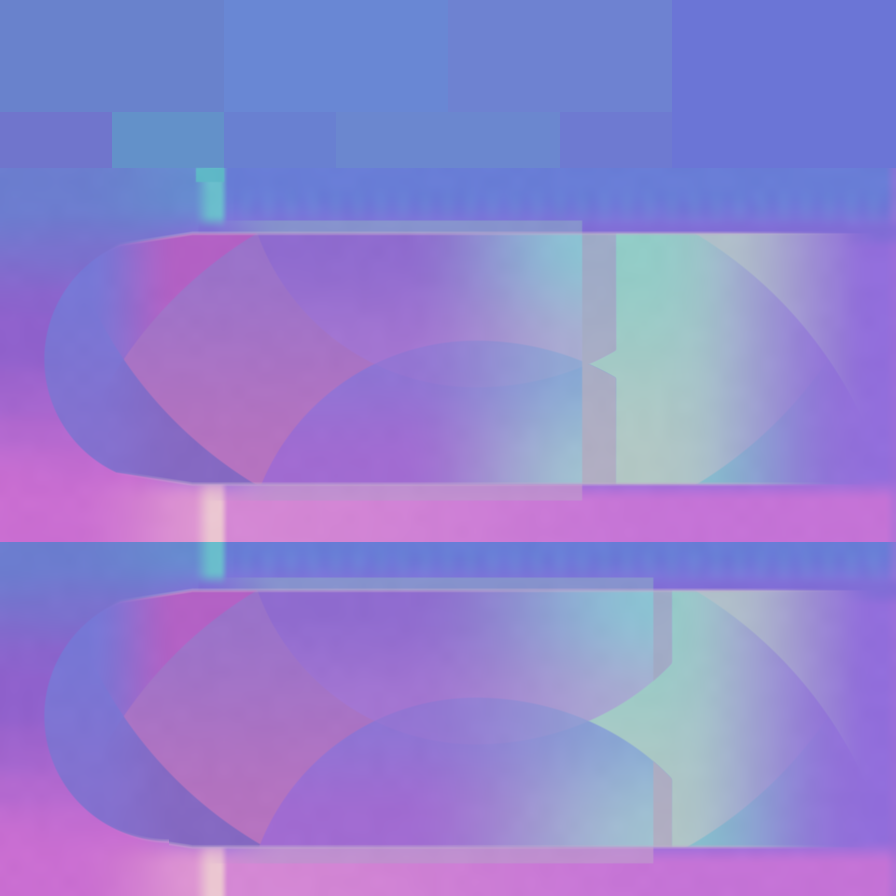
Reproduce this texture map procedurally as a WebGL 1 fragment shader.

```glsl
precision highp float;
uniform vec2 u_resolution;

#define GRID 768.0
#define SEAM 465.0
#define PANEL_STEP 306.0
#define CAP_TOP 200.0
#define CENTER_X 408.0
#define BIG_RADIUS 365.0
#define DISC_RADIUS 199.0
#define RIPPLE_PERIOD 19.2
#define GRAIN 0.012

// Antialiased coverage, 1 where d > 0
float cover(float d) {
  float w = max(GRID / u_resolution.y, 1.0);
  return smoothstep(-w, w, d);
}

float span(float x, float a, float b) {
  return cover(x - a) * cover(b - x);
}

float disc(vec2 p, float cy, float radius) {
  return cover(radius - length(p - vec2(CENTER_X, cy)));
}

float hash(vec2 p) {
  vec3 h = fract(p.xyx * 0.1031);
  h += dot(h, h.yzx + 33.33);
  return fract((h.x + h.y) * h.z);
}

float noise(vec2 p) {
  vec2 i = floor(p), f = fract(p);
  f *= f * (3.0 - 2.0 * f);
  vec2 e = vec2(1.0, 0.0);
  return mix(mix(hash(i), hash(i + e), f.x),
             mix(hash(i + e.yx), hash(i + e.xx), f.x), f.y);
}

// Flat tiles along the top
vec3 tiles(vec2 p) {
  vec3 c = mix(vec3(0.41, 0.51, 0.80), vec3(0.41, 0.53, 0.83), step(192.0, p.x));
  c = mix(c, vec3(0.43, 0.51, 0.82), step(384.0, p.x));
  vec3 low = mix(vec3(0.44, 0.46, 0.80), vec3(0.39, 0.57, 0.79), step(96.0, p.x));
  low = mix(low, vec3(0.41, 0.50, 0.82), step(192.0, p.x));
  low = mix(low, vec3(0.42, 0.53, 0.81), step(288.0, p.x));
  low = mix(low, vec3(0.43, 0.48, 0.82), step(480.0, p.x));
  c = mix(c, low, step(96.0, p.y));
  return mix(c, vec3(0.42, 0.46, 0.84), step(576.0, p.x));
}

// Blue to pink backdrop with bands and a bright vertical streak
vec3 backdrop(vec2 p, float bottom) {
  float y = p.y + 14.0 * (noise(p / vec2(60.0, 14.0)) - 0.5);
  vec3 c = mix(vec3(0.42, 0.49, 0.81), vec3(0.56, 0.38, 0.80), smoothstep(165.0, 285.0, y));
  c = mix(c, vec3(0.79, 0.43, 0.82), smoothstep(285.0, 430.0, y));
  vec3 right = mix(vec3(0.41, 0.49, 0.84), vec3(0.57, 0.43, 0.86), smoothstep(165.0, 215.0, p.y));
  vec3 pink = mix(vec3(0.83, 0.53, 0.83), vec3(0.77, 0.45, 0.84), smoothstep(200.0, 620.0, p.x));
  right = mix(right, pink, smoothstep(bottom - 8.0, bottom + 16.0, p.y));
  right = mix(right, vec3(0.62, 0.43, 0.84), 0.5 * smoothstep(758.0, 768.0, p.x));
  c = mix(c, right, smoothstep(110.0, 200.0, p.x));

  float above = 1.0 - smoothstep(170.0, 205.0, p.y);
  float ripple = cos(6.28318 * p.x / RIPPLE_PERIOD);
  c.g += 0.015 * ripple * smoothstep(155.0, 180.0, p.y) * above * cover(p.x - 200.0);
  c = mix(c, vec3(0.49, 0.42, 0.83), 0.7 * smoothstep(186.0, 198.0, p.y)
      * (1.0 - smoothstep(200.0, 215.0, p.y)) * cover(p.x - 170.0));

  float below = smoothstep(bottom - 15.0, bottom + 18.0, p.y);
  float side = 1.0 - smoothstep(188.0, 196.0, p.x);
  float halo = smoothstep(55.0, 185.0, p.x) * side;
  float core = smoothstep(165.0, 182.0, p.x) * side;
  c = mix(c, vec3(0.39, 0.60, 0.80), 0.55 * halo * above);
  c = mix(c, vec3(0.88, 0.61, 0.82), 0.8 * halo * below);
  c = mix(c, vec3(0.42, 0.78, 0.80), 0.85 * core * (1.0 - smoothstep(183.0, 197.0, p.y)));
  return mix(c, vec3(0.93, 0.81, 0.82), 0.85 * core * below);
}

// Overlapping arcs inside the capsule
vec3 lenses(vec2 p, float strip, float cut) {
  float v = smoothstep(200.0, 410.0, p.y);
  float a = disc(p, 513.0, BIG_RADIUS);
  float b = disc(p, 103.0, BIG_RADIUS);
  vec3 rim = mix(vec3(0.46, 0.47, 0.84), vec3(0.52, 0.44, 0.81), v);
  vec3 rose = mix(rim, vec3(0.70, 0.38, 0.77), smoothstep(75.0, 155.0, p.x));
  vec3 violet = mix(rim, vec3(0.52, 0.41, 0.76), smoothstep(80.0, 160.0, p.x));
  vec3 mauve = mix(vec3(0.60, 0.45, 0.79), vec3(0.71, 0.45, 0.75), v);
  vec3 left = mix(mix(rim, rose, b), mix(violet, mauve, b), a);

  vec3 mint = mix(vec3(0.57, 0.80, 0.78), vec3(0.70, 0.78, 0.77), v);
  mint = mix(mint, vec3(0.65, 0.74, 0.80), smoothstep(550.0, 650.0, p.x));
  vec3 right = mix(vec3(0.53, 0.74, 0.80), mint, b);
  right = mix(vec3(0.69, 0.75, 0.79), right, a);
  float fadeShift = 25.0 * (1.0 - a);
  right = mix(right, vec3(0.57, 0.44, 0.85), smoothstep(590.0, 730.0, p.x - fadeShift));
  vec3 c = mix(left, right, smoothstep(330.0, 520.0, p.x));

  vec2 q = vec2(CENTER_X + (p.x - CENTER_X) * (p.x > CENTER_X ? 0.9 : 1.0), p.y);
  float upper = disc(q, 133.0, DISC_RADIUS) * cover(cut - p.x);
  float lower = disc(q, 491.0, DISC_RADIUS) * cover(cut - p.x);
  float t = smoothstep(340.0, strip + 10.0, p.x);
  vec3 top = mix(vec3(0.56, 0.42, 0.81), vec3(0.64, 0.46, 0.82), smoothstep(210.0, 310.0, p.y));
  top = mix(top, mix(vec3(0.55, 0.77, 0.83), vec3(0.66, 0.68, 0.82), smoothstep(210.0, 300.0, p.y)), t);
  vec3 base = mix(vec3(0.55, 0.46, 0.83), vec3(0.63, 0.42, 0.82), smoothstep(300.0, 400.0, p.y));
  base = mix(base, mix(vec3(0.53, 0.66, 0.83), vec3(0.63, 0.76, 0.82), smoothstep(310.0, 410.0, p.y)), t);
  c = mix(c, top, upper);
  c = mix(c, mix(base, top, 0.3 * upper), lower);
  vec3 grey = mix(vec3(0.62, 0.67, 0.78), vec3(0.69, 0.68, 0.76), v);
  return mix(c, grey, max(upper, lower) * cover(p.x - strip));
}

void main() {
  vec2 p = gl_FragCoord.xy / u_resolution * GRID;
  p.y = GRID - p.y;
  float second = step(SEAM, p.y);
  vec2 q = p - vec2(0.0, PANEL_STEP * second);
  float bottom = 415.0 + 5.0 * second;
  float strip = mix(499.0, 560.0, second);
  float cut = mix(528.0, 576.0, second);
  vec3 color = backdrop(q, bottom);

  // Translucent bars
  float bars = smoothstep(170.0, 245.0, q.x) * cover(strip - q.x);
  color = mix(color, vec3(0.53, 0.59, 0.80), 0.9 * bars * span(q.y, 189.0, 201.0));
  color = mix(color, vec3(0.75, 0.57, 0.81), 0.9 * bars * span(q.y, bottom, bottom + 14.0));

  // Capsule with bevelled left end
  float bevel = max(165.0 - q.x, 0.0) * 0.154;
  float d = min(q.y - CAP_TOP - bevel, bottom - bevel - q.y);
  float cap = 107.0 - length(vec2(min(q.x - 145.0, 0.0), q.y - 308.0));
  d = min(d, q.x < 145.0 ? cap : d);
  float inside = cover(d) * (1.0 - smoothstep(715.0, 755.0, q.x));
  color = mix(color, lenses(q, strip, cut), inside);
  float line = (1.0 - smoothstep(0.5, 2.5, abs(d))) * smoothstep(85.0, 165.0, q.x);
  color = mix(color, vec3(0.76, 0.67, 0.81), 0.45 * line * (1.0 - smoothstep(600.0, 740.0, q.x)));

  // Tiles over the upper edge
  color = mix(tiles(p), color, step(144.0, p.y));
  color = mix(color, vec3(0.37, 0.72, 0.78), span(p.x, 168.0, 192.0) * span(p.y, 144.0, 156.0));
  color += GRAIN * (noise(p / 12.0) - 0.5) * step(144.0, p.y);
  gl_FragColor = vec4(color, 1.0);
}
```
